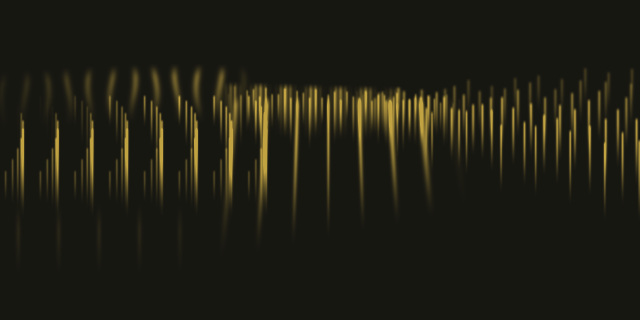
A WebGL 1 fragment shader for this background:

```glsl
precision highp float;
uniform vec2 u_resolution;

const vec3 NIGHT = vec3(0.09, 0.09, 0.07);
const vec3 GOLD = vec3(0.76, 0.64, 0.26);
const float AXIS = 1.026;

// Index of the column nearest to x
float column(float x, float origin, float pitch) {
  return floor((x - origin) / pitch + 0.5);
}

// Smooth window between two positions
float window(float x, float from, float to, float soft) {
  return smoothstep(from - soft, from + soft, x)
       * (1.0 - smoothstep(to - soft, to + soft, x));
}

// Hanging thread: crisp tip above, long fade below
float strand(vec2 p, vec2 tip, float len, float width, float tipSoft) {
  float drop = tip.y - p.y;
  float side = (p.x - tip.x) / width;
  float fade = smoothstep(-tipSoft, tipSoft, drop)
             * (1.0 - smoothstep(len * 0.15, len, drop));
  return exp(-side * side) * fade;
}

// Soft strokes along the far left edge
float farStrokes(vec2 p) {
  float pitch = 0.0677;
  float k = column(p.x, AXIS, pitch);
  float x = AXIS + k * pitch;
  float sway = 0.007 * sin(p.y * 26.0 + k * 1.3);
  float top = 0.755 + 0.025 * sin(x * 2.8);
  float glow = mix(0.12, 0.52, smoothstep(0.0, 0.6, x));
  return glow * window(x, 0.0, 0.74, 0.04)
       * strand(p, vec2(x + sway, top), 0.17, 0.011, 0.025);
}

// Broad combed tufts on the central crest
float crestTufts(vec2 p) {
  float pitch = 0.0833;
  float k = column(p.x, 0.977, pitch);
  float x = 0.977 + k * pitch;
  float comb = 0.7 + 0.3 * sin(p.x * 390.0 + k);
  float top = 0.735 - 0.03 * (x - 0.75);
  return 0.68 * comb * window(x, 0.72, 1.22, 0.06)
       * strand(p, vec2(x, top), 0.17, 0.021, 0.013);
}

// Fine threads filling the gaps of the crest
float crestThreads(vec2 p) {
  float pitch = 0.0195;
  float k = column(p.x, AXIS, pitch);
  float x = AXIS + k * pitch;
  float top = 0.715 - 0.04 * (x - 0.75) + 0.015 * sin(k * 2.4);
  float len = 0.13 + 0.04 * sin(k * 1.7);
  return 0.6 * window(x, 0.74, 1.4, 0.06)
       * strand(p, vec2(x, top), len, 0.0036, 0.006);
}

// Tall strokes spreading downward from the axis
float tallFan(vec2 p) {
  float pitch = 0.096 + 0.031 * (0.68 - p.y);
  float k = column(p.x, AXIS, pitch);
  float x = AXIS + k * pitch;
  float width = 0.0045 + 0.0016 * abs(k);
  float len = 0.44 - 0.022 * k;
  float glow = 0.92 * window(k, -3.0, 3.5, 0.8);
  return glow * strand(p, vec2(x, 0.685), len, width, 0.02);
}

// Curved staircases of threads on the left
float stairs(vec2 p) {
  float pitch = 0.1086;
  float k = column(p.x, 1.024, pitch);
  float right = 1.05 + k * pitch;
  float sum = 0.0;
  for (int i = 0; i < 10; i++) {
    float t = float(i) / 9.0;
    float bend = abs(2.0 * t - 1.0);
    vec2 tip = vec2(right - 0.055 * bend * bend,
                    0.70 - 0.125 * t - 0.11 * t * t);
    float len = mix(0.31, 0.10, bend);
    float upper = mix(smoothstep(-8.5, -4.0, k), 1.0, smoothstep(0.2, 0.5, t));
    float glow = upper * mix(0.75, 0.32, smoothstep(0.5, 1.0, t));
    sum += glow * strand(p, tip, len, 0.0034, 0.006);
  }
  return sum * (1.0 - step(-1.5, k));
}

// Faint tails under the staircases
float lowTails(vec2 p) {
  float pitch = 0.1263;
  float k = column(p.x, 0.057, pitch);
  float x = 0.057 + k * pitch;
  return 0.1 * (1.0 - smoothstep(0.5, 0.7, x))
       * strand(p, vec2(x, 0.32), 0.19, 0.007, 0.05);
}

// Overlapping perspective rows scattered over the right
float rightField(vec2 p) {
  float sum = 0.0;
  for (int i = 0; i < 7; i++) {
    float t = float(i) / 6.0;
    float pitch = mix(0.073, 0.108, t);
    float k = column(p.x, AXIS, pitch);
    float x = AXIS + k * pitch;
    float spread = max(x - 1.1, 0.0);
    float top = 0.70 + spread * mix(0.10, -0.17, t)
              + 0.014 * sin(k * 2.4 + t * 11.0);
    float len = mix(0.12, 0.17 + 0.10 * spread, t);
    float farDim = mix(0.22, 0.9, smoothstep(0.0, 0.65, t));
    float glow = mix(0.6, farDim, smoothstep(1.2, 1.5, x));
    sum += glow * smoothstep(1.08, 1.22, x)
         * strand(p, vec2(x, top), len, mix(0.0055, 0.0034, t), 0.008);
  }
  return sum;
}

void main() {
  vec2 p = gl_FragCoord.xy / u_resolution * vec2(2.0, 1.0);
  float light = farStrokes(p) + crestTufts(p) + crestThreads(p) + tallFan(p)
              + stairs(p) + lowTails(p) + rightField(p);
  gl_FragColor = vec4(mix(NIGHT, GOLD, min(light, 1.0)), 1.0);
}
```
